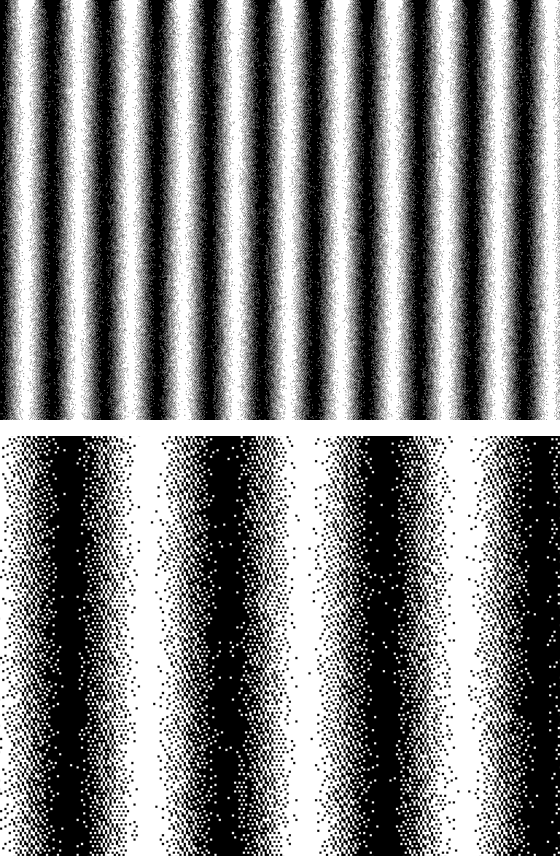
Top: the whole. Bottom: its middle third, enlarged.
This pattern is drawn by a Shadertoy shader. Its source:

```glsl
const vec3 INK = vec3(0.0);
const vec3 PAPER = vec3(1.0);
const float ROWS = 576.0;        // dither cells down the canvas
const float STRIPE_CELLS = 72.0; // dither cells per stripe
const float TAU = 6.2831853;

float hash(vec2 p) {
    vec3 q = fract(vec3(p.xyx) * 0.1031);
    q += dot(q, q.yzx + 33.33);
    return fract((q.x + q.y) * q.z);
}

float valueNoise(vec2 p) {
    vec2 corner = floor(p);
    vec2 blend = smoothstep(0.0, 1.0, fract(p));
    float bottom = mix(hash(corner), hash(corner + vec2(1.0, 0.0)), blend.x);
    float top = mix(hash(corner + vec2(0.0, 1.0)), hash(corner + 1.0), blend.x);
    return mix(bottom, top, blend.y);
}

// Evenly spread thresholds, bent slowly and jittered slightly
float ditherThreshold(vec2 cell, float bend, float jitter) {
    float spread = dot(cell, vec2(0.5698, 0.7549));
    float drift = bend * valueNoise(cell / 9.0);
    return fract(spread + drift + jitter * (hash(cell + 17.0) - 0.5));
}

// Sinusoidal stripes whose solid bands widen toward the top edge
float stripeTone(vec2 position, float period, float height) {
    float wave = -cos(TAU * (position.x + 0.5) / period);
    float depth = max(height - position.y, 0.0);
    float contrast = 1.0 + 0.4 * exp(-depth / 12.0);
    return clamp(0.503 + 0.5 * contrast * wave, 0.0, 1.0);
}

float ditheredCell(vec2 cell) {
    float tone = stripeTone(cell + 0.5, STRIPE_CELLS, ROWS);
    return step(ditherThreshold(cell, 0.4, 0.12), tone);
}

// Average of the cells under a square footprint up to two cells wide
float filteredDither(vec2 center, float width) {
    vec2 low = center - 0.5 * width;
    vec2 high = center + 0.5 * width;
    vec2 firstCell = floor(low);
    float sum = 0.0;
    for (int y = 0; y < 3; y++) {
        for (int x = 0; x < 3; x++) {
            vec2 cell = firstCell + vec2(x, y);
            vec2 overlap = max(min(high, cell + 1.0) - max(low, cell), 0.0);
            float area = overlap.x * overlap.y;
            if (area > 0.0) sum += area * ditheredCell(cell);
        }
    }
    return sum / (width * width);
}

void mainImage(out vec4 fragColor, in vec2 fragCoord) {
    float cellsPerPixel = ROWS / iResolution.y;
    vec2 position = fragCoord * cellsPerPixel;
    float light = filteredDither(position, min(1.15 * cellsPerPixel, 2.0));
    fragColor = vec4(mix(INK, PAPER, light), 1.0);
}
```
